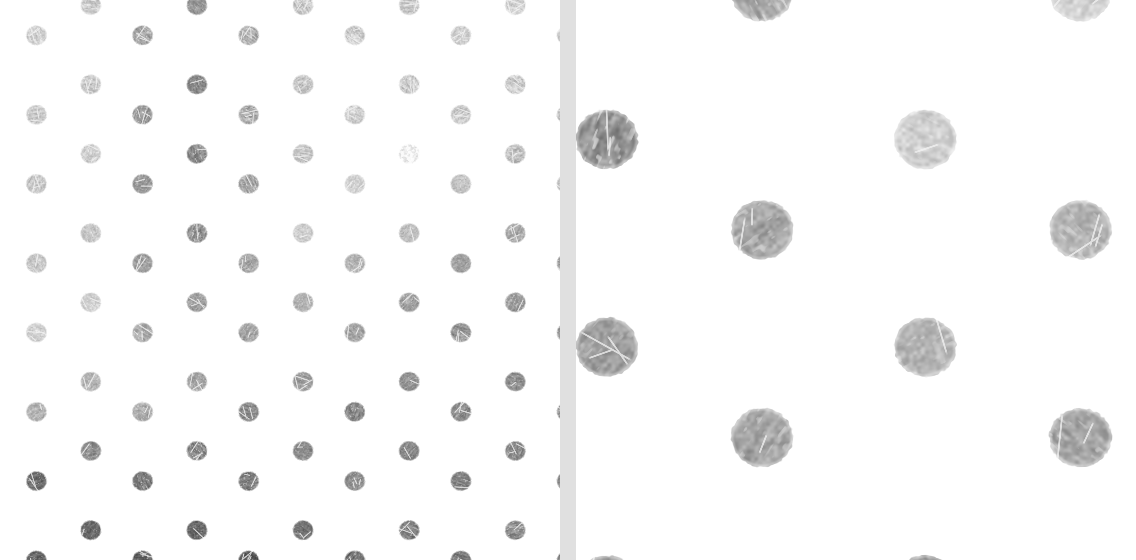
Left, the full canvas; right, a detail of the centre.
Reproduce this pattern procedurally as a WebGL 2 fragment shader.

```glsl
#version 300 es
precision highp float;
// Silver foil dots on white: four interleaved lattices of slightly flat discs.
// A broad tone field shades each dot; brushed grain, flecks and scratches,
// seeded by the dot's centre, wear its surface.

uniform vec2 u_resolution;
out vec4 outColor;

const vec2 PITCH = vec2(0.1895, 0.2653);
const vec2 RADIUS = vec2(0.0184, 0.0175);
const vec3 PAPER = vec3(1.0);

float hash(vec2 p) {
  vec3 q = fract(vec3(p.xyx) * 0.1031);
  q += dot(q, q.yzx + 33.33);
  return fract((q.x + q.y) * q.z);
}

float noise(vec2 p) {
  vec2 i = floor(p), f = fract(p);
  f = f * f * (3.0 - 2.0 * f);
  return mix(mix(hash(i), hash(i + vec2(1, 0)), f.x),
             mix(hash(i + vec2(0, 1)), hash(i + vec2(1, 1)), f.x), f.y);
}

vec2 rotate(vec2 p, float a) {
  return vec2(p.x * cos(a) + p.y * sin(a), p.y * cos(a) - p.x * sin(a));
}

// Pale glow around one faded spot, 0 to 1
float fade(vec2 c) {
  vec2 d = (c - vec2(0.73, 0.275)) / 0.055;
  return exp(-dot(d, d));
}

// Foil brightness over the sheet: light top, dark upper band and lower corner
float foilTone(vec2 c) {
  float lower = smoothstep(-0.17, 0.17, c.y - 0.80 + 0.40 * c.x);
  float band = exp(-pow(abs(c.x - 0.34) / 0.12, 4.0)) * (1.0 - smoothstep(0.45, 0.72, c.y));
  float corner = smoothstep(0.68, 0.90, c.y - 0.25 * c.x);
  return mix(0.79, 0.55, lower) - 0.23 * band - 0.16 * corner + 0.10 * fade(c);
}

// Thin light scratches, p relative to the dot centre
float scratches(vec2 p, float seed, float aa) {
  float cover = 0.0;
  for (int i = 0; i < 4; i++) {
    vec2 key = vec2(seed * 91.0, float(i) * 7.3 + 2.0);
    vec2 q = rotate(p, 3.1416 * hash(key));
    float offset = (hash(key + 11.0) - 0.5) * 1.4 * RADIUS.y;
    float along = (hash(key + 23.0) - 0.5) * RADIUS.x;
    float reach = RADIUS.x * mix(0.3, 1.0, hash(key + 37.0));
    float line = 1.0 - smoothstep(0.0003, 0.0003 + aa, abs(q.y - offset));
    line *= 1.0 - smoothstep(reach * 0.8, reach, abs(q.x - along));
    cover = max(cover, line * step(0.55, hash(key + 51.0)));
  }
  return cover;
}

// Worn foil brightness inside one dot
float foil(vec2 p, vec2 center, float seed, float aa) {
  float tone = foilTone(center) + (hash(vec2(seed * 77.0, 5.0)) - 0.5) * 0.07;
  float wear = mix(0.4, 1.0, hash(vec2(seed * 53.0, 9.0)));
  vec2 brushed = rotate(p, (hash(vec2(seed * 29.0, 3.0)) - 0.5) * 2.4);
  vec2 shift = vec2(seed * 200.0 + 50.0);
  float grain = noise(p * 430.0 + shift) - 0.5;
  float streak = noise(brushed * vec2(110.0, 400.0) + shift) - 0.5;
  float flecks = smoothstep(0.70, 0.95, noise(brushed * vec2(220.0, 480.0) + shift * 1.7));
  tone += grain * 0.13 + streak * 0.20 * wear;
  tone = mix(tone, 0.94, flecks * wear * 0.55);
  tone = mix(tone, 0.95, scratches(p, seed, aa) * 0.75);
  // Faded foil breaks up into white patches
  float bare = smoothstep(0.45, 0.65, noise(p * 300.0 + shift * 2.3));
  return mix(tone, 1.0, bare * fade(center) * 0.8);
}

// Disc coverage with a soft, slightly ragged rim
float discMask(vec2 p, float seed, float aa) {
  float d = (length(p / RADIUS) - 1.0) * RADIUS.y;
  float ragged = (noise(p * 450.0 + seed * 90.0) - 0.5) * 0.0012;
  float disc = 1.0 - smoothstep(-aa, aa, d + ragged);
  float rim = smoothstep(-0.0024, -0.0004, d);
  return disc * (1.0 - 0.35 * rim);
}

void main() {
  vec2 uv = gl_FragCoord.xy / u_resolution;
  vec2 sheet = vec2(uv.x, 1.0 - uv.y);  // measured from the top left
  float aa = 0.8 / min(u_resolution.x, u_resolution.y);
  vec3 color = PAPER;

  // Two staggered columns, each with two unequally spaced rows
  for (int i = 0; i < 4; i++) {
    float column = float(i / 2), row = float(i % 2);
    vec2 origin = vec2(0.0651, 0.0632) + column * vec2(0.0971, -0.0539);
    origin.y += row * 0.1416;
    vec2 cell = floor((sheet - origin) / PITCH + 0.5);
    vec2 center = origin + cell * PITCH;
    vec2 p = sheet - center;
    float seed = hash(cell * 3.7 + vec2(column, row) * 19.0 + 40.0);
    float mask = discMask(p, seed, aa);
    if (mask > 0.0) color = mix(color, vec3(foil(p, center, seed, aa)), mask);
  }
  outColor = vec4(clamp(color, 0.0, 1.0), 1.0);
}
```
